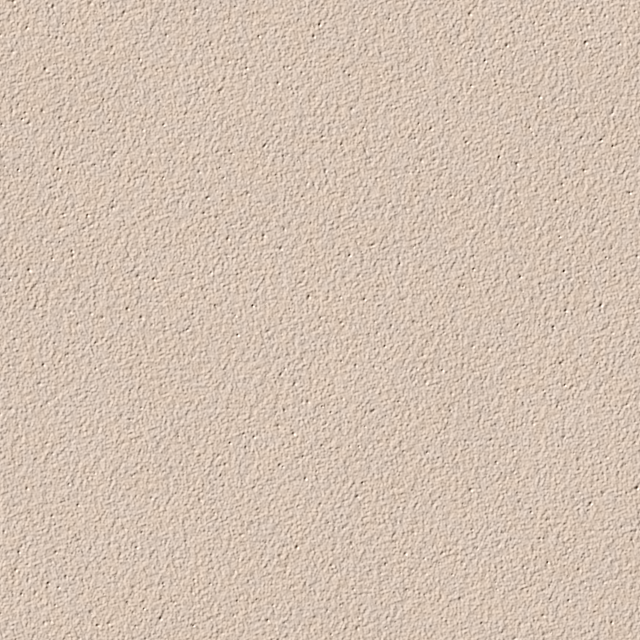
This texture is drawn by a Shadertoy shader. Its source:

```glsl
// Fine sandy plaster in warm beige: a grainy height field is embossed by a
// light from the upper left, then sprinkled with small dark pits that have
// bright rims. Very soft mottling varies the tone across the wall.

float hash(vec2 cell) {
    uvec2 q = uvec2(ivec2(cell) + 4096) * uvec2(1597334673u, 3812015801u);
    uint n = (q.x ^ q.y) * 1597334673u;
    n = (n ^ (n >> 15)) * 2246822519u;
    n ^= n >> 13;
    return float(n >> 8) / 16777216.0;
}

float valueNoise(vec2 p) {
    vec2 i = floor(p), f = fract(p);
    f = f * f * (3.0 - 2.0 * f);
    float low = mix(hash(i), hash(i + vec2(1, 0)), f.x);
    float high = mix(hash(i + vec2(0, 1)), hash(i + vec2(1, 1)), f.x);
    return mix(low, high, f.y);
}

vec2 rotate(vec2 p, float angle) {
    float c = cos(angle), s = sin(angle);
    return vec2(c * p.x - s * p.y, s * p.x + c * p.y);
}

// Two turned layers of grain hide the noise lattice.
float grainHeight(vec2 uv) {
    return 0.55 * valueNoise(rotate(uv, 0.5) * 225.0)
         + 0.45 * valueNoise(rotate(uv, 1.2) * 310.0 + 37.0);
}

// Sparse pits: negative in the hollow, positive on the rim facing the light.
float pitShade(vec2 uv, float density, float seed) {
    vec2 p = rotate(uv, seed) * density + seed * 31.0;
    vec2 cell = floor(p);
    vec2 centre = 0.3 + 0.4 * vec2(hash(cell + 71.0), hash(cell + 153.0));
    vec2 d = rotate((fract(p) - centre) / density, -seed);
    float strength = smoothstep(0.6, 1.0, hash(cell + 219.0));
    float radius = mix(0.0016, 0.0023, hash(cell + 307.0));
    vec2 hollow = rotate(d, -0.9) / (radius * vec2(1.25, 0.85));
    vec2 rim = (d - radius * vec2(1.3, -1.1)) / radius;
    return strength * (0.5 * exp(-dot(rim, rim)) - exp(-dot(hollow, hollow)));
}

void mainImage(out vec4 fragColor, in vec2 fragCoord) {
    vec2 uv = fragCoord / iResolution.y;

    // Emboss the grain along the light direction.
    vec2 lightStep = vec2(-0.00105, 0.0007);
    float relief = grainHeight(uv - lightStep) - grainHeight(uv + lightStep);
    float shade = 0.4 * relief - 0.3 * relief * relief;

    // Two scales of pits.
    shade += 0.48 * pitShade(uv, 38.0, 0.4) + 0.28 * pitShade(uv, 65.0, 1.1);

    // Broad tone drift and a faint warm tint.
    float mottle = valueNoise(uv * 7.0) + 0.6 * valueNoise(uv * 19.0 + 11.0) - 0.8;
    float warmth = valueNoise(uv * 45.0 + 83.0) - 0.5;
    shade += 0.009 * mottle;

    vec3 beige = vec3(0.84, 0.768, 0.707);
    vec3 color = beige + shade * vec3(1.0, 0.99, 0.98);
    color += warmth * vec3(0.012, 0.0, -0.018);
    fragColor = vec4(clamp(color, 0.0, 1.0), 1.0);
}
```
